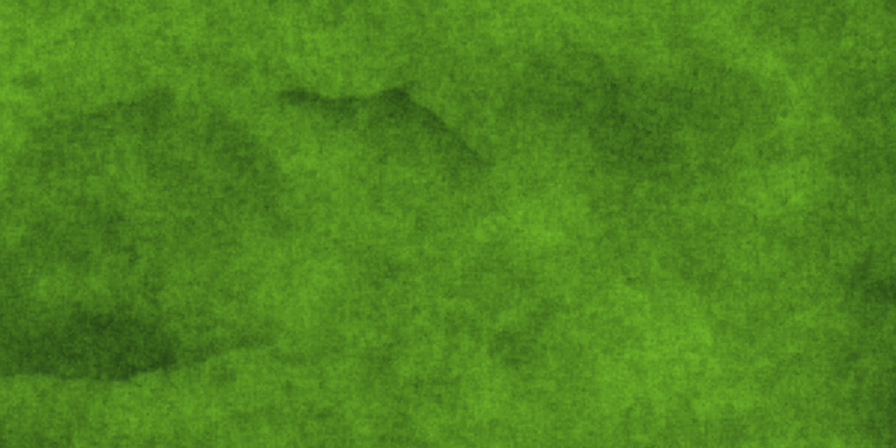
This texture is drawn by a WebGL 2 fragment shader. Its source:

```glsl
#version 300 es
precision highp float;

uniform vec2 u_resolution;
out vec4 fragColor;

vec3 hash3(vec2 cell) {
    vec3 h = fract(cell.xyx * vec3(0.1031, 0.1030, 0.0973));
    h += dot(h, h.yxz + 33.33);
    return fract((h.xxy + h.yzz) * h.zyx);
}

// Smooth cellular noise: each cell's random tone blended by distance, centred on zero
float mottle(vec2 p) {
    vec2 cell = floor(p);
    float sum = 0.0, total = 0.0;
    for (int y = -1; y <= 1; y++) {
        for (int x = -1; x <= 1; x++) {
            vec2 neighbour = cell + vec2(x, y);
            vec3 h = hash3(neighbour + 57.0);
            vec2 d = neighbour + 0.15 + 0.7 * h.xy - p;
            float weight = exp(-6.0 * dot(d, d));
            sum += weight * h.z;
            total += weight;
        }
    }
    return sum / total - 0.5;
}

float blob(vec2 p, vec2 centre, vec2 radii) {
    vec2 q = (p - centre) / radii;
    return exp(-dot(q, q));
}

// Shadow with a crisp edge along a to b, fading out on its right-hand side
float fold(vec2 p, vec2 a, vec2 b, float depth) {
    float len = length(b - a);
    vec2 dir = (b - a) / len;
    vec2 q = p - a;
    float along = dot(q, dir) / len;
    float side = dir.y * q.x - dir.x * q.y;
    return smoothstep(-0.007, 0.010, side) * exp(-max(side, 0.0) / depth)
         * smoothstep(-0.10, 0.15, along) * smoothstep(1.10, 0.88, along);
}

float clouds(vec2 p) {
    float tone = 0.0, frequency = 2.4, strength = 0.085;
    for (int i = 0; i < 5; i++) {
        tone += strength * mottle(p * frequency + float(i) * 19.0);
        p = mat2(0.8, 0.6, -0.6, 0.8) * p;
        frequency *= 2.1;
        strength *= 0.87;
    }
    return tone;
}

// Broad stains, lit areas and creases
float stains(vec2 p) {
    float tone = 0.0;
    tone -= 0.14 * blob(p, vec2(0.16, 0.24), vec2(0.29, 0.075));
    tone -= 0.13 * blob(p, vec2(-0.02, 0.35), vec2(0.09, 0.07));
    tone -= 0.08 * blob(p, vec2(0.05, 0.02), vec2(0.20, 0.05));
    tone -= 0.06 * blob(p, vec2(0.25, 0.52), vec2(0.16, 0.10));
    tone -= 0.06 * blob(p, vec2(1.40, 0.80), vec2(0.32, 0.16));
    tone -= 0.08 * smoothstep(1.72, 2.03, p.x);

    tone += 0.08 * blob(p, vec2(0.15, 0.95), vec2(0.40, 0.13));
    tone += 0.07 * blob(p, vec2(1.05, 0.95), vec2(0.18, 0.12));
    tone += 0.08 * blob(p, vec2(0.70, 0.64), vec2(0.11, 0.08));
    tone += 0.06 * blob(p, vec2(1.15, 0.55), vec2(0.20, 0.13));
    tone += 0.06 * blob(p, vec2(1.50, 0.22), vec2(0.25, 0.20));
    tone += 0.08 * blob(p, vec2(0.12, 0.36), vec2(0.09, 0.035));

    // Domed stain on the left
    float r = length((p - vec2(0.31, 0.52)) / vec2(0.33, 0.27));
    tone -= 0.08 * smoothstep(1.04, 0.92, r) * smoothstep(0.1, 0.9, r)
          * smoothstep(0.40, 0.62, p.y);

    tone -= 0.13 * fold(p, vec2(0.58, 0.775), vec2(0.91, 0.815), 0.06);
    tone -= 0.14 * fold(p, vec2(0.87, 0.815), vec2(1.10, 0.65), 0.05);
    tone -= 0.10 * fold(p, vec2(0.65, 0.26), vec2(0.28, 0.14), 0.04);
    tone -= 0.11 * fold(p, vec2(0.37, 0.15), vec2(-0.05, 0.16), 0.06);
    return tone;
}

// Fine grain with faint woven threads in both directions
float grain(vec2 p) {
    float tone = 0.080 * mottle(p * 150.0) + 0.060 * mottle(p * 66.0);
    tone += 0.034 * mottle(p * vec2(34.0, 140.0) + 11.0);
    tone += 0.034 * mottle(p * vec2(140.0, 34.0) + 29.0);
    float speck = smoothstep(0.40, 0.48, mottle(p * 75.0 + 43.0));
    return tone - 0.05 * speck;
}

void main() {
    vec2 p = gl_FragCoord.xy / u_resolution.y;
    vec2 warp = vec2(mottle(p * 7.0 + 5.0), mottle(p * 7.0 + 71.0));
    vec2 ragged = p + 0.035 * warp + 0.006 * mottle(p * 30.0);

    float green = 0.532 + clouds(p + 0.06 * warp) + stains(ragged) + grain(p);
    green = clamp(green, 0.20, 0.72);

    // Red and blue follow the green level
    fragColor = vec4(0.656 * green - 0.030, green, 0.165 * green + 0.036, 1.0);
}
```
